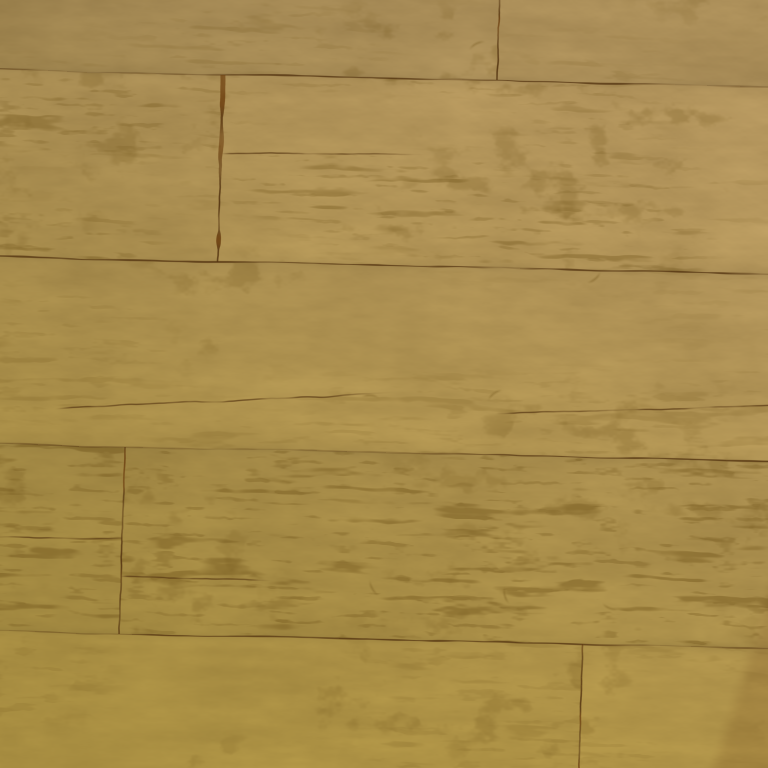
Reproduce this texture procedurally as a Shadertoy shader.

```glsl
// Worn yellow-brown floor boards: five slightly tilted rows with staggered butt joints.
// Rows come from a sheared floor(); stretched value noise makes the grain, dashes
// and stains, and wobbling distance lines make the seams, joints and cracks.

#define ROW_HEIGHT 0.2437
#define ROW_OFFSET 0.178
#define TILT 0.022
#define SEAM_WIDTH 0.0005
#define JOINT_WIDTH 0.0007
#define GRAIN_AMOUNT 0.10
#define DASH_AMOUNT 0.50
#define STAIN_AMOUNT 0.24
#define WARM_LOW vec3(0.685, 0.578, 0.265)
#define PALE_HIGH vec3(0.680, 0.566, 0.353)
#define GRAIN_DARK vec3(0.450, 0.340, 0.110)
#define SEAM_DARK vec3(0.330, 0.205, 0.065)

float hash(vec2 p) {
    return fract(sin(dot(p, vec2(127.1, 311.7))) * 43758.5453);
}

float noise(vec2 p) {
    vec2 i = floor(p), f = fract(p);
    f = f * f * (3.0 - 2.0 * f);
    return mix(mix(hash(i), hash(i + vec2(1, 0)), f.x),
               mix(hash(i + vec2(0, 1)), hash(i + vec2(1, 1)), f.x), f.y);
}

float fbm(vec2 p) {
    float sum = 0.0, amp = 0.5;
    for (int i = 0; i < 4; i++) {
        sum += amp * noise(p);
        p = p * 2.03 + 17.3;
        amp *= 0.5;
    }
    return sum / 0.9375;
}

// Soft line of the given half width
float line(float dist, float halfWidth, float px) {
    return 1.0 - smoothstep(halfWidth - 0.5 * px, halfWidth + px, abs(dist));
}

// Joint position per row; the long middle board (row 1) has its joint off the canvas
float jointX(float row) {
    float x = 0.159 + row * (-0.316 + row * (0.25 - 0.03 * row));
    return x + step(abs(row - 1.0), 0.5);
}

// Wobbling crack from a to b, broken along its length and fading at both ends
float crack(vec2 uv, vec2 a, vec2 b, float px) {
    float t = (uv.x - a.x) / (b.x - a.x);
    float y = mix(a.y, b.y, t) + 0.005 * (fbm(vec2(uv.x * 17.0, a.y * 90.0)) - 0.5);
    float ends = smoothstep(0.0, 0.06, t) * smoothstep(1.0, 0.75, t);
    float wear = 0.25 + 0.75 * smoothstep(0.2, 0.7, fbm(vec2(uv.x * 22.0, a.y * 50.0)));
    return line(uv.y - y, 0.0006, px) * ends * wear;
}

// Thin broken streaks along the grain, with ragged edges
float dashes(vec2 p, vec2 scale, float threshold) {
    p.y += 0.012 * (fbm(p * vec2(9.0, 14.0)) - 0.5);
    float n = noise(p * scale) + 0.22 * (noise(p * scale * vec2(5.0, 2.1)) - 0.5);
    return smoothstep(threshold, threshold + 0.25, n);
}

// Faint curved nicks, at most one per cell
float nicks(vec2 uv, float px) {
    vec2 cell = floor(uv * 7.0);
    vec2 d = fract(uv * 7.0) - 0.3 - 0.4 * vec2(hash(cell), hash(cell + 5.3));
    float angle = 6.2832 * hash(cell + 9.1);
    d = mat2(cos(angle), -sin(angle), sin(angle), cos(angle)) * d / 7.0;
    float arc = line(d.y - 18.0 * d.x * d.x, 0.0007, 2.0 * px);
    return arc * smoothstep(0.013, 0.003, abs(d.x)) * step(0.72, hash(cell + 2.7));
}

void mainImage(out vec4 fragColor, in vec2 fragCoord) {
    vec2 uv = fragCoord / iResolution.xy;
    float px = 1.0 / iResolution.y;

    // Board layout
    float wobble = 0.005 * (fbm(vec2(uv.x * 8.0, 3.0)) - 0.5);
    float v = (uv.y + TILT * uv.x + wobble - ROW_OFFSET) / ROW_HEIGHT;
    float row = floor(v), seam = floor(v + 0.5);
    float seamDist = (v - seam) * ROW_HEIGHT;
    float jointDist = uv.x - jointX(row) - 0.03 * (fract(v) - 0.5) * ROW_HEIGHT
                    - 0.002 * (fbm(vec2(row * 7.0, uv.y * 50.0)) - 0.5);
    float side = step(0.0, jointDist);
    vec2 p = vec2(uv.x, uv.y + TILT * uv.x) + vec2(3.7, 1.9) * (row + 2.0) + 5.0 * side;
    float darkRow = step(abs(row), 0.5), wornRow = step(abs(row - 2.0), 0.5);

    // Light across the floor and tone per row
    vec3 color = mix(WARM_LOW, PALE_HIGH, smoothstep(0.0, 1.3, uv.y + 0.4 * uv.x));
    color *= 0.955 + 0.055 * smoothstep(0.0, 0.8, uv.x);
    color *= 1.0 + 0.035 * sin(1.9 * row - 1.4) + 0.012 * side;

    // Grain: broad bands, mottling and fine fibres
    float grain = fbm(p * vec2(5.0, 38.0)) + 0.8 * fbm(p * 9.0) + 0.7 * fbm(p * vec2(35.0, 90.0));
    color *= 1.0 + GRAIN_AMOUNT * (grain - 1.25) * vec3(0.9, 1.0, 1.25);

    // Dashes in patches, densest on the dark and worn rows
    float patches = smoothstep(0.35, 0.75, noise(p * vec2(3.5, 11.0)) + 0.25 * darkRow);
    float streaks = dashes(p, vec2(13.0, 120.0), 0.68) + 0.7 * dashes(p + 4.0, vec2(26.0, 165.0), 0.66);
    float dashLevel = 0.4 + 0.5 * darkRow + 0.35 * wornRow;
    color = mix(color, GRAIN_DARK, DASH_AMOUNT * min(streaks, 1.0) * patches * dashLevel);

    // Small smudges and nicks
    float smudge = smoothstep(0.58, 0.76, fbm(p * vec2(24.0, 32.0)));
    smudge *= smoothstep(0.40, 0.75, noise(p * vec2(5.0, 7.0)));
    color = mix(color, GRAIN_DARK, STAIN_AMOUNT * smudge + 0.35 * nicks(uv, px));

    // Long cracks
    float cracks = crack(uv, vec2(0.07, 0.468), vec2(0.52, 0.489), px)
                 + crack(uv, vec2(0.64, 0.461), vec2(1.15, 0.476), px)
                 + crack(uv, vec2(-0.10, 0.301), vec2(0.19, 0.300), px) * (1.0 - side)
                 + crack(uv, vec2(0.155, 0.249), vec2(0.36, 0.244), px)
                 + crack(uv, vec2(0.285, 0.801), vec2(0.56, 0.799), px);
    color = mix(color, SEAM_DARK, 0.7 * min(cracks, 1.0));

    // Seams between rows, worn away in places, and the joints
    float wear = smoothstep(0.25, 0.65, fbm(vec2(uv.x * 8.0, seam * 5.0 + 2.0)));
    float seamWidth = SEAM_WIDTH * (0.4 + 1.6 * noise(vec2(uv.x * 35.0, seam * 3.0)));
    color *= 1.0 - 0.05 * exp(-abs(seamDist) * 180.0);
    color = mix(color, SEAM_DARK, line(seamDist, seamWidth, px) * (0.15 + 0.65 * wear));
    float chips = smoothstep(0.5, 0.9, noise(vec2(row * 3.0, uv.y * 32.0)));
    float jointWidth = JOINT_WIDTH + 0.0022 * chips * wornRow;
    vec3 jointColor = mix(SEAM_DARK, vec3(0.43, 0.25, 0.06), chips);
    float jointWear = 0.5 + 0.4 * noise(vec2(row, uv.y * 45.0));
    color = mix(color, jointColor, jointWear * line(jointDist, jointWidth, px));

    // Soft shadow in the lower right corner
    float shadow = smoothstep(-0.014, 0.014, uv.x - 0.93 - 0.32 * uv.y);
    color *= 1.0 - shadow * vec3(0.07, 0.10, 0.13);

    fragColor = vec4(color, 1.0);
}
```
